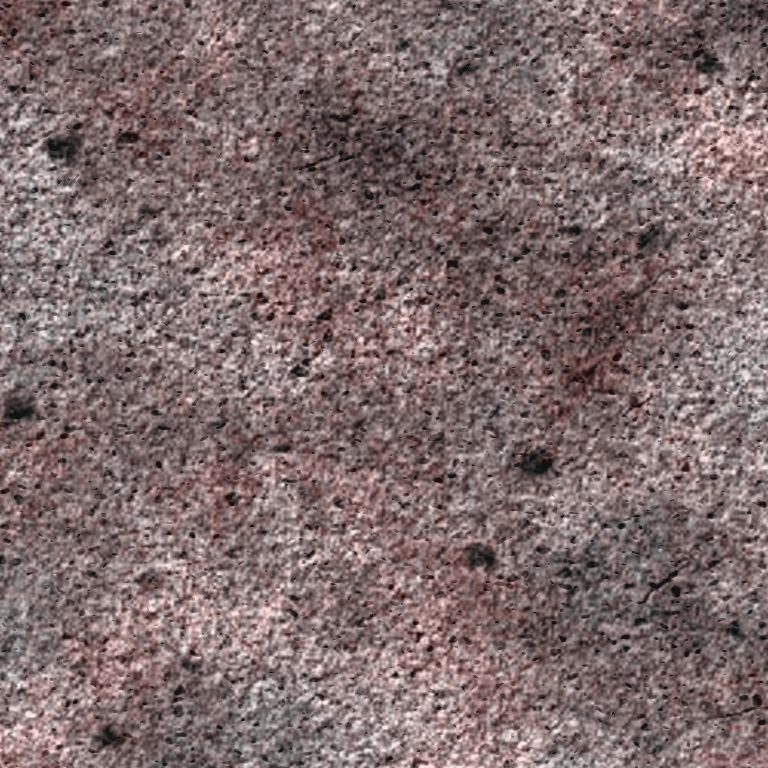
A Shadertoy shader for this texture:

```glsl
// Weathered pinkish-grey volcanic rock: gritty grain, pits, stained patches and fine cracks.
#define BASE_LEVEL 0.485
#define PATCH_CONTRAST 0.50
#define CLUMP_CONTRAST 0.24
#define GRAIN_CONTRAST 0.62
#define RELIEF_CONTRAST 0.34
#define PORE_DEPTH 0.24
#define HOLLOW_DEPTH 0.27
#define CRACK_DEPTH 0.20
#define CRACK_COUNT 7
#define ROCK_TINT vec3(0.046, -0.024, -0.022)
#define RUST_TINT vec3(0.035, -0.022, -0.026)
#define LICHEN_TINT vec3(-0.030, 0.012, 0.010)

// Integer hash giving two values in 0..1
vec2 hash2(vec2 cell, int seed) {
    uvec2 v = uvec2(ivec2(cell) + 4096 + seed * 131);
    v = v * 1664525u + 1013904223u;
    v.x += v.y * 1664525u;
    v.y += v.x * 1664525u;
    v ^= v >> 16u;
    v.x += v.y * 1664525u;
    v.y += v.x * 1664525u;
    v ^= v >> 16u;
    return vec2(v & 65535u) / 65535.0;
}

// Smooth value noise centred on zero
float noise(vec2 p, int seed) {
    vec2 i = floor(p), f = fract(p);
    f = f * f * (3.0 - 2.0 * f);
    float low = mix(hash2(i, seed).x, hash2(i + vec2(1, 0), seed).x, f.x);
    float high = mix(hash2(i + vec2(0, 1), seed).x, hash2(i + vec2(1, 1), seed).x, f.x);
    return mix(low, high, f.y) - 0.5;
}

float fbm(vec2 p, int seed) {
    float sum = 0.0, amp = 0.5;
    for (int k = 0; k < 4; k++) {
        sum += amp * noise(p, seed + k);
        p = mat2(0.8, 0.6, -0.6, 0.8) * p * 2.07;
        amp *= 0.58;
    }
    return sum;
}

// Scattered irregular holes: x is the shaded inside, y the lit lower rim
vec2 holes(vec2 p, float density, vec2 radii, float softness, int seed) {
    vec2 home = floor(p), result = vec2(0.0);
    for (int y = -1; y <= 1; y++)
    for (int x = -1; x <= 1; x++) {
        vec2 cell = home + vec2(x, y);
        vec2 kind = hash2(cell, seed + 1);
        if (kind.x > density) continue;
        vec2 d = p - cell - 0.15 - 0.7 * hash2(cell, seed);
        float radius = mix(radii.x, radii.y, kind.y * kind.y);
        vec2 squash = vec2(0.8, 1.2);
        float inside = 1.0 - smoothstep(1.0 - softness, 1.0 + softness, length(d * squash) / radius);
        float rim = 1.0 - smoothstep(0.3, 1.1, length(d + vec2(-0.3, 1.1) * radius) / radius);
        result = max(result, vec2(inside, rim * (1.0 - inside)));
    }
    return result;
}

// Short wandering cracks rising to the right: x is the gap, y the lit edge
vec2 cracks(vec2 p) {
    vec2 result = vec2(0.0);
    p += 0.022 * vec2(fbm(p * 16.0, 61), fbm(p * 16.0, 67));
    for (int k = 0; k < CRACK_COUNT; k++) {
        vec2 id = vec2(k, 3), shape = hash2(id, 73);
        float angle = mix(0.1, 0.75, shape.x), reach = mix(0.03, 0.09, shape.y);
        vec2 d = p - hash2(id, 71);
        d = mat2(cos(angle), -sin(angle), sin(angle), cos(angle)) * d;
        float along = 1.0 - smoothstep(0.3, 1.0, abs(d.x) / reach);
        float gap = 1.0 - smoothstep(0.0006, 0.0032, abs(d.y));
        float edge = 1.0 - smoothstep(0.0, 0.004, abs(d.y + 0.005));
        result = max(result, along * vec2(gap, edge));
    }
    return result;
}

float gritHeight(vec2 p) {
    return noise(p * 95.0, 31) + 0.7 * noise(p * 190.0, 32);
}

void mainImage(out vec4 fragColor, in vec2 fragCoord) {
    vec2 p = fragCoord / iResolution.y;
    vec2 warped = p + 0.05 * vec2(fbm(p * 7.0, 3), fbm(p * 7.0, 9));

    // Broad stains and medium clumps, darkest around the middle
    float stain = fbm(warped * vec2(4.0, 5.0), 15);
    float clump = fbm(warped * 30.0, 21);
    vec2 centre = (p - vec2(0.54, 0.62)) / vec2(0.34, 0.22);
    float level = BASE_LEVEL + PATCH_CONTRAST * stain + CLUMP_CONTRAST * clump;
    level -= 0.06 * exp(-dot(centre, centre));

    // Sharp grit, with stronger contrast on the pale crust
    float crust = smoothstep(-0.12, 0.2, stain + 0.5 * clump);
    float grain = 0.48 * noise(p * 130.0, 41) + 0.52 * noise(p * 250.0, 43);
    float relief = gritHeight(p) - gritHeight(p + vec2(-0.0022, 0.0034));
    level += mix(0.8, 1.2, crust) * (GRAIN_CONTRAST * grain + RELIEF_CONTRAST * relief);

    // Small pores and large sooty hollows
    vec2 ragged = p + 0.009 * vec2(noise(p * 85.0, 51), noise(p * 85.0, 53));
    vec2 pore = holes(ragged * 62.0, 0.42, vec2(0.10, 0.36), 0.35, 81);
    ragged += 0.02 * vec2(fbm(p * 38.0, 55), fbm(p * 38.0, 57));
    vec2 hollow = holes(ragged * 9.0, 0.36, vec2(0.06, 0.17), 0.6, 91);
    vec2 crack = cracks(p);
    level += PORE_DEPTH * (0.45 * pore.y - pore.x);
    level += 0.07 * hollow.y + CRACK_DEPTH * (0.4 * crack.y - crack.x);
    level = mix(level, 0.6 * level - 0.1 * HOLLOW_DEPTH, hollow.x) - 0.35 * HOLLOW_DEPTH * hollow.x;
    level = clamp(level, 0.07, 0.93);

    // Rusty and greenish-grey tints over the pinkish rock
    float hue = fbm(warped * 5.0 + 7.0, 101) + 0.35 * noise(p * 75.0, 107);
    vec3 colour = level + ROCK_TINT * smoothstep(0.0, 0.3, level);
    colour += RUST_TINT * smoothstep(0.04, 0.28, hue);
    colour += LICHEN_TINT * max(smoothstep(0.04, 0.28, -hue), 0.6 * hollow.x);
    fragColor = vec4(clamp(colour, 0.0, 1.0), 1.0);
}
```
